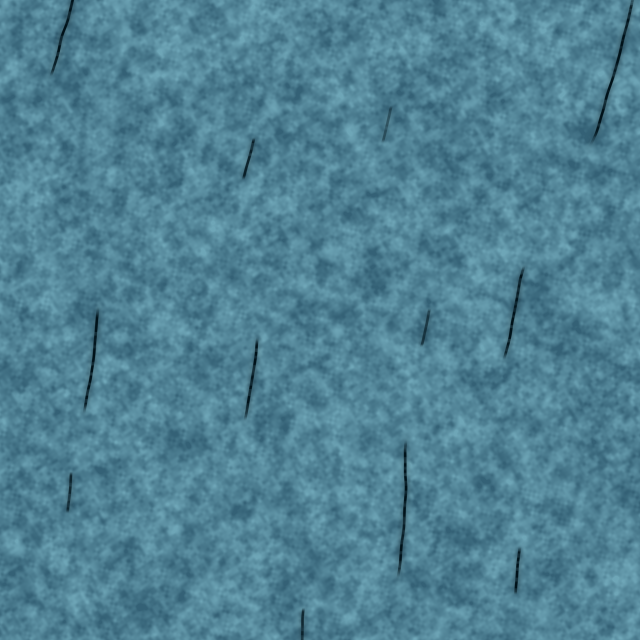
Reproduce this texture procedurally as a three.js fragment shader.

```glsl
varying vec2 vUv;

float hash(vec2 p) {
  return fract(sin(dot(p, vec2(127.1, 311.7))) * 43758.5453);
}

float valueNoise(vec2 p) {
  vec2 cell = floor(p);
  vec2 f = fract(p);
  f = f * f * (3.0 - 2.0 * f);
  return mix(mix(hash(cell), hash(cell + vec2(1.0, 0.0)), f.x),
             mix(hash(cell + vec2(0.0, 1.0)), hash(cell + vec2(1.0, 1.0)), f.x), f.y);
}

// Centred noise, strongest in the finer octaves, each octave rotated
float mottle(vec2 uv) {
  vec2 p = uv * 12.0 + 3.7;
  float sum = 0.0;
  for (int i = 0; i < 5; i++) {
    float k = float(i) - 2.65;
    sum += 0.3 * exp(-0.2 * k * k) * (valueNoise(p) - 0.5);
    p = mat2(0.8, 0.6, -0.6, 0.8) * p * 2.0 + 17.3;
  }
  return sum;
}

// Returns core darkness in x and soft halo in y for one leaning crack
vec2 crack(vec2 uv, vec2 center, float halfLength, float seed) {
  vec2 d = uv - center;
  float lean = 0.03 + 0.28 * center.y + 0.08 * (hash(vec2(seed, 5.1)) - 0.5);
  float wobble = 0.003 * (valueNoise(vec2(uv.y * 34.0, seed)) - 0.5);
  float across = abs(d.x - lean * d.y + 0.35 * d.y * d.y - wobble) / sqrt(1.0 + lean * lean);
  float along = abs(d.y) / halfLength;
  float taper = 1.0 - smoothstep(0.75, 1.0, along);
  float beads = 0.7 + 0.3 * smoothstep(0.2, 0.6, valueNoise(vec2(uv.y * 190.0, seed + 9.0)));
  float core = (1.0 - smoothstep(0.0009, 0.0032, across)) * taper * beads;
  float halo = exp(-across * across / 0.00004) * (1.0 - smoothstep(0.6, 1.15, along));
  return vec2(core, halo);
}

void main() {
  // Felted blue ground
  float tone = clamp(0.57 + 2.4 * mottle(vUv), -0.1, 1.25);
  vec3 color = mix(vec3(0.22, 0.40, 0.48), vec3(0.39, 0.60, 0.67), tone);

  // Cracks, one jittered into each cell of a coarse grid, the shortest faint
  vec2 marks = vec2(0.0);
  for (int row = 0; row < 3; row++) {
    for (int col = 0; col < 4; col++) {
      vec2 cell = vec2(float(col), float(row));
      float seed = 1.0 + cell.x + 4.0 * cell.y;
      vec2 jitter = vec2(hash(cell + 2.3), hash(cell + 8.9));
      vec2 center = (cell + 0.1 + 0.8 * jitter) / vec2(4.0, 3.0);
      center.y = (center.y - 0.5) * 1.25 + 0.5;
      float size = hash(cell + 14.6);
      float halfLength = mix(0.03, 0.13, size * size);
      float strength = mix(0.4, 1.0, smoothstep(0.0, 0.3, size));
      marks = max(marks, strength * crack(vUv, center, halfLength, seed));
    }
  }
  color *= 1.0 - 0.2 * marks.y;
  color = mix(color, vec3(0.0, 0.07, 0.10), marks.x);

  gl_FragColor = vec4(color, 1.0);
}
```
